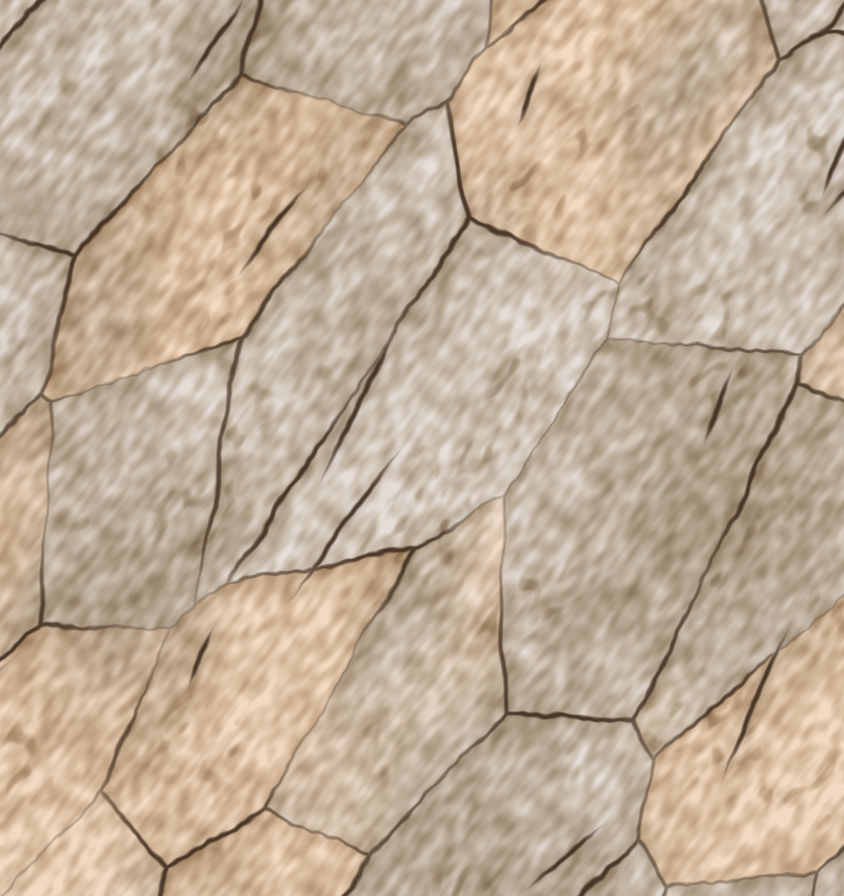
Give the GLSL for this texture, as a WebGL 2 fragment shader.

```glsl
#version 300 es
precision highp float;
// Weathered stone slabs, long and leaning along a steep diagonal.
// A stretched Voronoi pattern gives slabs and joints, short tapered segments
// give loose cracks, and layered gradient noise gives the mottled grain.

uniform vec2 u_resolution;
out vec4 outColor;

const float LEAN = 0.94;                   // slab direction in radians
const vec2 SLAB_DENSITY = vec2(2.4, 5.2);  // slabs per unit: along, across
const float CRACK_CELL = 0.25;
const vec3 DEEP = vec3(0.39, 0.31, 0.24);
const vec3 PALE = vec3(0.86, 0.80, 0.75);
const vec3 JOINT = vec3(0.24, 0.17, 0.12);

struct Slab { float edge; vec2 id; vec2 normal; };

vec2 hash2(vec2 p) {
    vec3 h = fract(p.xyx * vec3(0.1031, 0.1030, 0.0973));
    h += dot(h, h.yzx + 33.33);
    return fract((h.xx + h.yz) * h.zy);
}

vec2 gradient(vec2 cell) {
    float a = 6.2832 * hash2(cell + 71.0).x;
    return vec2(cos(a), sin(a));
}

float gradientNoise(vec2 p) {
    vec2 i = floor(p), f = fract(p);
    vec2 s = f * f * f * (f * (f * 6.0 - 15.0) + 10.0);
    vec2 e = vec2(1.0, 0.0);
    float low = mix(dot(gradient(i), f), dot(gradient(i + e), f - e), s.x);
    float high = mix(dot(gradient(i + e.yx), f - e.yx), dot(gradient(i + 1.0), f - 1.0), s.x);
    return mix(low, high, s.y);
}

vec2 rotate(vec2 p, float a) {
    float c = cos(a), s = sin(a);
    return vec2(c * p.x + s * p.y, c * p.y - s * p.x);
}

vec2 slabCentre(vec2 cell) { return cell + 0.5 + 0.85 * (hash2(cell) - 0.5); }

// Nearest slab, with its joint distance measured in canvas units
Slab findSlab(vec2 p, vec2 density) {
    vec2 q = p * density, base = floor(q), id = base;
    float nearest = 1e3;
    for (int k = 0; k < 9; k++) {
        vec2 cell = base + vec2(k % 3 - 1, k / 3 - 1);
        float d = distance(q, slabCentre(cell));
        if (d < nearest) { nearest = d; id = cell; }
    }
    vec2 home = slabCentre(id);
    Slab slab = Slab(1e3, id, vec2(0.0, 1.0));
    for (int k = 0; k < 25; k++) {
        vec2 cell = id + vec2(k % 5 - 2, k / 5 - 2);
        if (cell == id) continue;
        vec2 other = slabCentre(cell), n = normalize(other - home);
        float d = dot(0.5 * (home + other) - q, n) / length(n * density);
        if (d < slab.edge) { slab.edge = d; slab.normal = normalize(n * density); }
    }
    return slab;
}

float line(float d, float width, float pixel) {
    return 1.0 - smoothstep(0.2 * width, width + pixel, d);
}

// Scattered cracks, thick in the middle and thin at the ends
float looseCracks(vec2 p, float pixel) {
    vec2 base = floor(p / CRACK_CELL);
    float dark = 0.0;
    for (int k = 0; k < 9; k++) {
        vec2 cell = base + vec2(k % 3 - 1, k / 3 - 1);
        vec2 place = hash2(cell + 19.0), shape = hash2(cell + 43.0);
        vec2 r = rotate(p - (cell + place) * CRACK_CELL, 0.8 * (shape.x - 0.5));
        float reach = mix(0.04, 0.13, shape.y);
        float taper = 1.0 - smoothstep(0.3, 1.0, abs(r.x) / reach);
        float d = abs(r.y);
        float mark = line(d, 0.0035 * taper, pixel) + 0.25 * exp(-d / 0.006);
        dark = max(dark, mark * taper * step(0.4, hash2(cell + 87.0).x));
    }
    return dark;
}

void main() {
    float pixel = 1.0 / u_resolution.y;
    vec2 p = rotate(gl_FragCoord.xy * pixel, LEAN) + 7.3;

    // Slabs with slightly ragged joints
    vec2 ragged = vec2(gradientNoise(p * 18.0), gradientNoise(p * 18.0 + 40.0)) * 0.007
                + gradientNoise(p * 75.0) * 0.0025;
    Slab slab = findSlab(p + ragged, SLAB_DENSITY);
    vec2 kind = hash2(slab.id + 131.0);

    // Broad stains, mottling and diagonal grain
    float stain = gradientNoise(p * vec2(4.0, 7.0));
    float mottle = gradientNoise(p * vec2(20.0, 32.0) + kind * 9.0);
    float grain = gradientNoise(p * vec2(48.0, 80.0));
    float streak = gradientNoise(p * vec2(30.0, 125.0) + 15.0);
    float tone = 0.85 + 0.24 * stain + 0.24 * mottle + 0.30 * grain + 0.20 * streak;
    tone += 0.16 * (kind.x - 0.5);

    // Pits gather in patches
    float patches = smoothstep(-0.05, 0.4, gradientNoise(p * vec2(6.0, 9.0) + 60.0));
    tone -= 0.3 * patches * smoothstep(0.12, 0.45, gradientNoise(p * vec2(34.0, 62.0) + 90.0));

    // Joints fade in and out and shade one side more than the other
    float wear = smoothstep(-0.35, 0.3, gradientNoise(p * 5.0 + 23.0));
    float side = 0.6 + 0.4 * dot(slab.normal, vec2(0.5, 0.866));
    tone -= (0.08 + 0.22 * wear) * side * exp(-slab.edge / 0.013);
    float joint = line(slab.edge, mix(0.0015, 0.0035, wear), pixel) * mix(0.25, 0.9, wear);

    // Stone colour, from ochre to grey slabs
    tone = clamp(tone, 0.0, 1.12);
    vec3 color = mix(DEEP, PALE, pow(vec3(tone), vec3(1.0, 1.1, 1.35)));
    vec3 ochre = vec3(1.04, 0.985, 0.91), grey = vec3(0.98, 1.0, 1.01);
    color *= mix(grey, ochre, smoothstep(0.45, 1.0, kind.y + 0.5 * stain));
    float crack = max(joint, 0.75 * looseCracks(p + 0.6 * ragged, pixel));
    outColor = vec4(mix(color, JOINT, clamp(crack, 0.0, 0.92)), 1.0);
}
```
